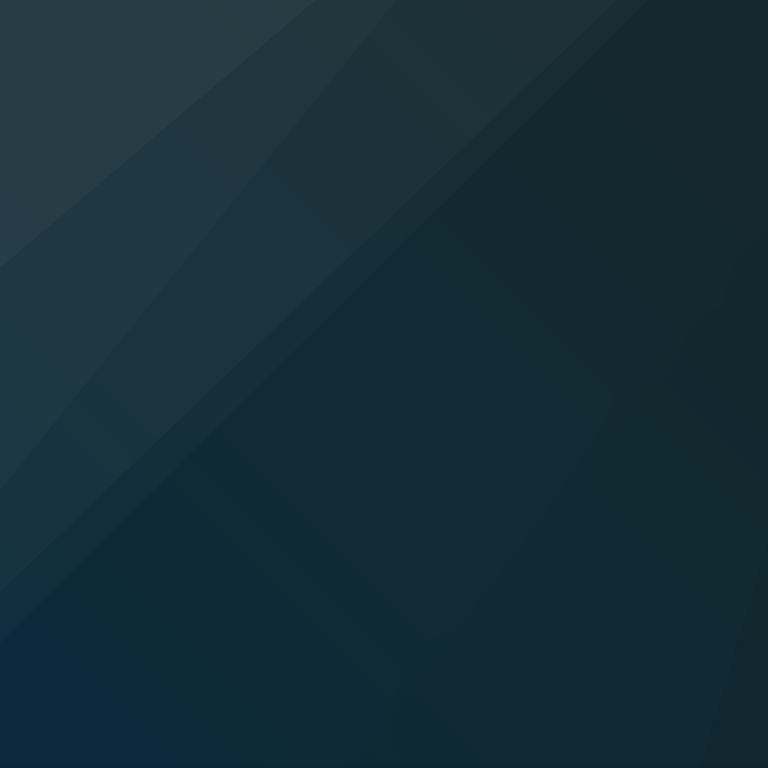
A Shadertoy shader for this background:

```glsl
// Dark teal backdrop: a diagonal gradient with translucent sheets stacked
// toward the upper left corner and faint shadow facets at the lower right.
// Each sheet is a half-plane, blended over the gradient with a smooth edge.

const vec3 DEEP_BLUE   = vec3(0.043, 0.165, 0.235);  // lower left
const vec3 DARK_TEAL   = vec3(0.067, 0.165, 0.204);  // centre
const vec3 SLATE_GREEN = vec3(0.082, 0.157, 0.176);  // upper right
const vec3 SHEET_LIGHT = vec3(1.0);
const vec3 FACET_SHADE = vec3(0.055, 0.145, 0.165);

const int SHEET_COUNT = 4;
// Each sheet: height on the left side, then position along the top side.
const vec2 SHEETS[SHEET_COUNT] = vec2[](
    vec2(0.163, 0.844), vec2(0.229, 0.803),
    vec2(0.362, 0.516), vec2(0.651, 0.411));
const float SHEET_ALPHA[SHEET_COUNT] = float[](0.018, 0.023, 0.019, 0.032);

const float FACET_ALPHA = 0.18;
const float WEDGE_ALPHA = 0.40;
const float BASE_SHADE = 0.08;
const float BASE_HEIGHT = 0.012;

// Smooth coverage of the half-plane to the left of the line from a to b.
float leftOf(vec2 p, vec2 a, vec2 b, float pixel) {
    vec2 along = normalize(b - a);
    float dist = dot(p - a, vec2(-along.y, along.x));
    return smoothstep(-pixel, pixel, dist);
}

vec3 diagonalGradient(vec2 p) {
    float t = 0.5 * (p.x + p.y);
    vec3 lower = mix(DEEP_BLUE, DARK_TEAL, smoothstep(0.0, 0.45, t));
    return mix(lower, SLATE_GREEN, smoothstep(0.45, 1.0, t));
}

void mainImage(out vec4 fragColor, in vec2 fragCoord) {
    vec2 p = fragCoord / iResolution.xy;
    float pixel = 0.75 / min(iResolution.x, iResolution.y);
    vec3 color = diagonalGradient(p);

    // Shadow facets on the right
    float facet = leftOf(p, vec2(1.0, 0.71), vec2(0.48, 0.04), 0.02);
    float wedge = leftOf(p, vec2(1.0, 0.297), vec2(0.911, 0.0), pixel);
    color = mix(color, FACET_SHADE, FACET_ALPHA * facet);
    color = mix(color, FACET_SHADE, WEDGE_ALPHA * wedge);

    // Stacked light sheets
    for (int i = 0; i < SHEET_COUNT; i++) {
        vec2 leftEnd = vec2(0.0, SHEETS[i].x);
        vec2 topEnd = vec2(SHEETS[i].y, 1.0);
        float cover = leftOf(p, leftEnd, topEnd, pixel);
        color = mix(color, SHEET_LIGHT, SHEET_ALPHA[i] * cover);
    }

    // Thin shade along the bottom
    color *= 1.0 - BASE_SHADE * (1.0 - smoothstep(0.0, BASE_HEIGHT, p.y));

    fragColor = vec4(color, 1.0);
}
```
